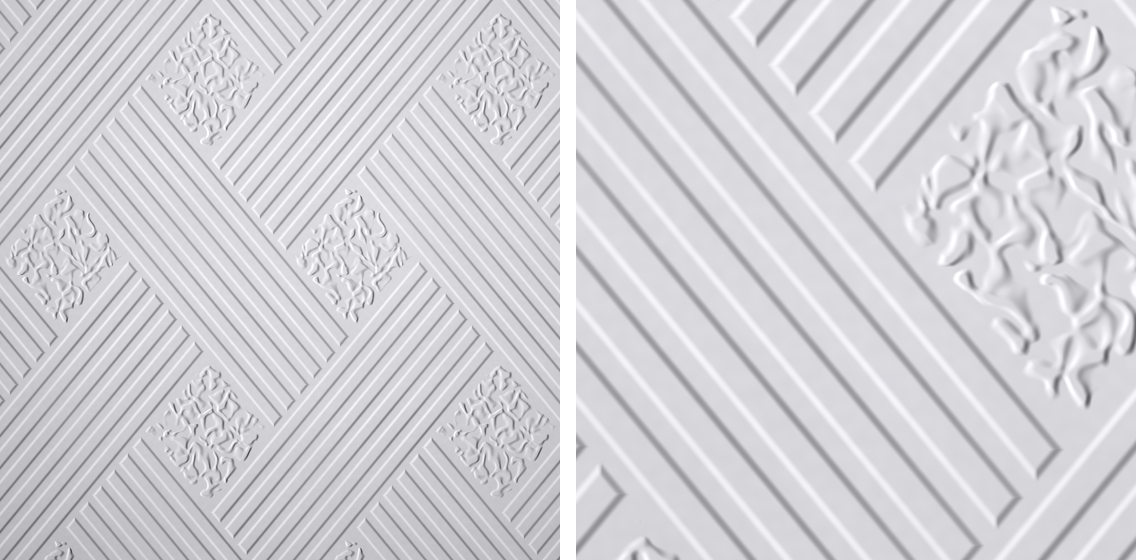
Left: the whole. Right: its middle third, enlarged.
This pattern is drawn by a three.js fragment shader. Its source:

```glsl
// Embossed basket weave: crossing bands of raised strips with pebbled squares between them.
varying vec2 vUv;

const vec2 LATTICE_ORIGIN = vec2(0.111, 0.543);
const vec2 HALF_REPEAT = vec2(0.2593, 0.3145);  // half the repeat, across and up
const float STRIP_PITCH = 0.091;                // the lengths below are in lattice units
const float STRIP_HALF_WIDTH = 0.025;
const float BAND_END = 0.29;
const float SQUARE_HALF = 0.195;
const float BEVEL = 0.007;
const float PEBBLE_FREQUENCY = 27.0;
const vec2 LIGHT_DIRECTION = vec2(-0.99, 0.12);
const float LIGHT_STEP = 0.0014;

vec2 hashGradient(vec2 cell) {
  float angle = 6.2832 * fract(sin(dot(cell, vec2(127.1, 311.7))) * 4375.85);
  return vec2(cos(angle), sin(angle));
}

float gradientNoise(vec2 p) {
  vec2 i = floor(p);
  vec2 f = p - i;
  vec2 w = f * f * f * (f * (f * 6.0 - 15.0) + 10.0);
  vec2 e = vec2(1.0, 0.0);
  float low = mix(dot(hashGradient(i), f), dot(hashGradient(i + e), f - e), w.x);
  float high = mix(dot(hashGradient(i + e.yx), f - e.yx),
                   dot(hashGradient(i + e.xx), f - e.xx), w.x);
  return mix(low, high, w.y);
}

// Diagonal axes: x climbs to the right, y falls to the right.
vec2 toLattice(vec2 p) {
  vec2 q = (p - LATTICE_ORIGIN) / HALF_REPEAT;
  return 0.5 * vec2(q.x + q.y, q.x - q.y);
}

float parity(vec2 cell) {
  return mod(cell.x + cell.y, 2.0);
}

// Signed distance to the sides of the nearest of six strips.
float stripDistance(float across) {
  float center = (clamp(floor(across / STRIP_PITCH), -3.0, 2.0) + 0.5) * STRIP_PITCH;
  return abs(across - center) - STRIP_HALF_WIDTH;
}

float bandHeight(vec2 lattice) {
  vec2 cell = floor(lattice);
  vec2 q = lattice - cell - 0.5;
  if (parity(cell) > 0.5) q = q.yx;
  float through = stripDistance(q.x);
  float crossing = max(stripDistance(q.y), BAND_END - abs(q.x));
  return 1.0 - smoothstep(-BEVEL, BEVEL, min(through, crossing));
}

// Winding raised blobs, thinning out at the edge of each square.
float pebbleHeight(vec2 lattice) {
  vec2 corner = floor(lattice + 0.5);
  vec2 q = lattice - corner;
  float outside = max(max(abs(q.x), abs(q.y)) - SQUARE_HALF, 0.0);
  vec2 p = q * PEBBLE_FREQUENCY + 37.0 * parity(corner);
  vec2 warp = vec2(gradientNoise(p * 0.6 + 11.3), gradientNoise(p * 0.6 + 53.7));
  float blobs = gradientNoise(p + 1.1 * warp);
  return smoothstep(-0.15, 0.33, blobs - 25.0 * outside);
}

float reliefHeight(vec2 p) {
  vec2 lattice = toLattice(p);
  return max(bandHeight(lattice), pebbleHeight(lattice));
}

// Slope towards the light: positive is lit, negative is shaded.
float slopeToLight(vec2 p) {
  vec2 offset = LIGHT_DIRECTION * LIGHT_STEP;
  return reliefHeight(p - offset) - reliefHeight(p + offset);
}

// Soft uneven room light with faint paper grain.
float paperTone(vec2 p) {
  vec2 fromGlow = p - vec2(0.56, 0.7);
  float mottling = 0.012 * gradientNoise(p * 9.0) + 0.014 * gradientNoise(p * 110.0);
  return 0.865 - 0.2 * dot(fromGlow, fromGlow) + mottling;
}

void main() {
  float slope = slopeToLight(vUv);
  float wear = 1.0 + 0.3 * gradientNoise(vUv * 6.0 + 4.0);
  float contrast = slope > 0.0 ? 0.2 : 0.46;
  float tone = paperTone(vUv) + contrast * wear * slope;
  gl_FragColor = vec4(clamp(tone + vec3(0.0, -0.003, 0.018), 0.0, 1.0), 1.0);
}
```
